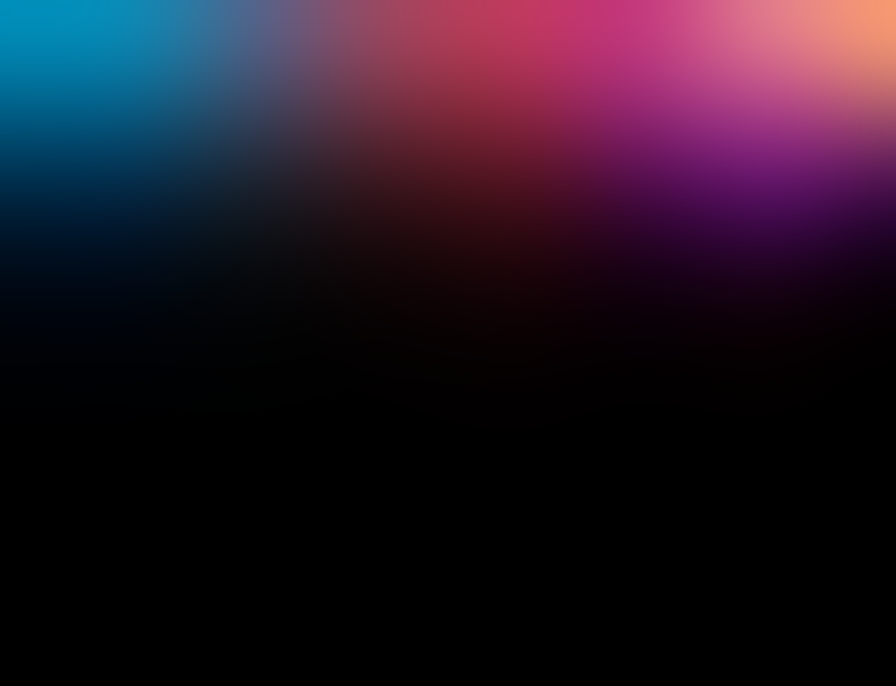
Write a Shadertoy shader that draws this background.

```glsl
#define STOPS 8
#define BRIGHTNESS 1.0
#define DEPTH 1.0

// Evenly spaced columns, left to right: colour at the top edge
const vec3 TOP_COLOUR[STOPS] = vec3[STOPS](
    vec3(0.00, 0.56, 0.73), vec3(0.05, 0.54, 0.71),
    vec3(0.33, 0.39, 0.54), vec3(0.61, 0.28, 0.38),
    vec3(0.75, 0.23, 0.37), vec3(0.77, 0.23, 0.49),
    vec3(0.88, 0.48, 0.54), vec3(0.97, 0.60, 0.44));

// How far each channel reaches down, in canvas heights
const vec3 REACH[STOPS] = vec3[STOPS](
    vec3(0.25, 0.25, 0.28), vec3(0.25, 0.25, 0.28),
    vec3(0.255, 0.26, 0.26), vec3(0.27, 0.25, 0.25),
    vec3(0.285, 0.25, 0.26), vec3(0.285, 0.23, 0.33),
    vec3(0.29, 0.20, 0.36), vec3(0.25, 0.20, 0.34));

// Exponent of the fade: higher holds longer, then drops faster
const vec3 FADE_POWER[STOPS] = vec3[STOPS](
    vec3(2.0), vec3(2.0), vec3(2.0), vec3(2.0), vec3(2.0),
    vec3(2.2, 2.5, 3.0), vec3(2.2, 2.0, 4.0), vec3(2.2, 2.5, 4.0));

// Catmull-Rom weight of a stop at distance d
float splineWeight(float d) {
    d = abs(d);
    if (d < 1.0) return 1.0 + d * d * (1.5 * d - 2.5);
    if (d < 2.0) return 2.0 + d * (-4.0 + d * (2.5 - 0.5 * d));
    return 0.0;
}

void mainImage(out vec4 fragColor, in vec2 fragCoord) {
    vec2 uv = fragCoord / iResolution.xy;
    float column = uv.x * float(STOPS - 1);
    float depth = max(1.0 - uv.y, 0.0001) / DEPTH;

    // Blend the column settings across the width
    vec3 colour = vec3(0.0), reach = vec3(0.0), fadePower = vec3(0.0);
    for (int i = -1; i <= STOPS; i++) {
        int stop = clamp(i, 0, STOPS - 1);
        float weight = splineWeight(column - float(i));
        colour += weight * TOP_COLOUR[stop];
        reach += weight * REACH[stop];
        fadePower += weight * FADE_POWER[stop];
    }

    // Fade each channel into black
    vec3 fade = exp(-pow(vec3(depth) / reach, fadePower));
    fragColor = vec4(clamp(colour * fade * BRIGHTNESS, 0.0, 1.0), 1.0);
}
```
